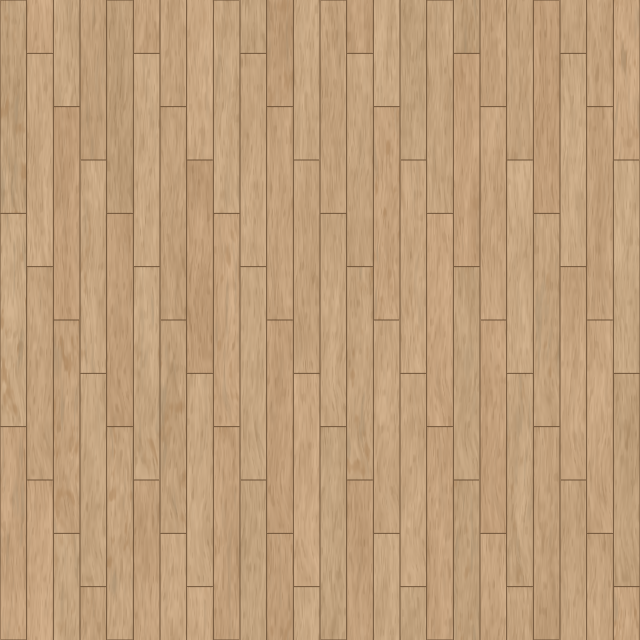
This texture is drawn by a WebGL 2 fragment shader. Its source:

```glsl
#version 300 es
precision highp float;
// Upright oak floor planks, staggered by a quarter length, with fine grain and dark joints.
uniform vec2 u_resolution;
out vec4 fragColor;

#define COLUMNS 24.0
#define ROWS 3.0
#define STAGGER 4.0
#define JOINT_WIDTH 0.0014
#define GRAIN 0.66
#define PLANK_VARIATION 0.24
#define LIGHT_OAK vec3(0.815, 0.685, 0.542)
#define DARK_OAK vec3(0.655, 0.525, 0.383)
#define AMBER vec3(0.670, 0.515, 0.355)
#define GREY_OAK vec3(0.640, 0.555, 0.440)
#define JOINT_COLOR vec3(0.400, 0.295, 0.195)

float hash(vec2 p) {
    vec3 q = fract(p.xyx * vec3(0.1031, 0.1030, 0.0973));
    q += dot(q, q.yzx + 33.33);
    return fract((q.x + q.y) * q.z);
}

float noise(vec2 p) {
    vec2 cell = floor(p), f = fract(p);
    f = f * f * (3.0 - 2.0 * f);
    return mix(mix(hash(cell), hash(cell + vec2(1, 0)), f.x),
               mix(hash(cell + vec2(0, 1)), hash(cell + vec2(1, 1)), f.x), f.y);
}

float fbm(vec2 p) {
    float sum = 0.0, weight = 0.5;
    for (int i = 0; i < 3; i++) {
        sum += weight * noise(p);
        p = p * 2.03 + 17.3;
        weight *= 0.5;
    }
    return sum / 0.875;
}

// Exact share of a pixel covered by a line at distance d from its centre
float lineCoverage(float d, float pixel) {
    float halfWidth = 0.5 * JOINT_WIDTH;
    float overlap = min(d + 0.5 * pixel, halfWidth) - max(d - 0.5 * pixel, -halfWidth);
    return clamp(overlap / pixel, 0.0, 1.0);
}

// Wood of one plank; p is measured in plank widths
vec3 oak(vec2 p, vec2 id) {
    vec2 q = p + id * vec2(7.0, 29.0) + 3.0;
    float tone = hash(id + 11.7), warmth = hash(id + 43.1);
    float figure = smoothstep(0.5, 1.0, hash(id + 71.9));

    // Fibres lean and wander slightly along the plank
    q.x += 0.25 * (noise(vec2(p.x * 1.5, q.y * 0.5)) - 0.5);
    float broad = fbm(q * vec2(2.4, 0.35));
    float fibre = noise(q * vec2(11.0, 0.9));
    float pores = noise(q * vec2(21.0, 3.0));
    float dashes = smoothstep(0.68, 0.90, noise(q * vec2(17.0, 2.2) + 60.0));

    // Arched growth rings on a few planks
    float across = p.x - 0.2 - 0.6 * warmth;
    float arch = p.y * 0.8 + across * across * 9.0 + 1.6 * fbm(q * vec2(1.8, 0.5));
    float rings = sin(6.283 * arch) * figure;
    rings *= smoothstep(0.4, 0.7, noise(q * vec2(0.6, 0.35) + 5.0));

    float shade = 0.72 + PLANK_VARIATION * (tone - 0.5);
    shade += GRAIN * (0.76 * (broad - 0.5) + 0.34 * (fibre - 0.5) + 0.52 * (pores - 0.5));
    shade += 0.07 * rings - 0.24 * dashes;
    vec3 color = mix(DARK_OAK, LIGHT_OAK, clamp(shade, 0.0, 1.1));
    // Some planks lean to orange, others to yellow
    color += (warmth - 0.5) * vec3(0.012, -0.008, -0.010);

    // Amber flecks and thin greyish streaks
    float fleck = smoothstep(0.62, 0.85, fbm(q * vec2(4.0, 1.2) + 40.0));
    float streak = smoothstep(0.58, 0.85, fbm(q * vec2(6.0, 0.6) + 80.0));
    color = mix(color, AMBER, fleck * (0.08 + 0.5 * figure));
    return mix(color, GREY_OAK, streak * (0.12 + 0.35 * figure));
}

void main() {
    vec2 uv = gl_FragCoord.xy / u_resolution;
    vec2 pixel = 1.0 / u_resolution;
    vec2 grid = vec2(COLUMNS, ROWS);

    // Staggered planks with wrapping identity
    vec2 place = uv * grid;
    float column = floor(place.x);
    place.y += mod(column, STAGGER) / STAGGER;
    vec2 id = mod(floor(place), grid);
    vec2 local = fract(place);
    vec3 color = oak(local * vec2(1.0, COLUMNS / ROWS), id);

    // Thin joints around every plank
    vec2 edge = min(local, 1.0 - local) / grid;
    float joint = max(lineCoverage(edge.x, pixel.x), lineCoverage(edge.y, pixel.y));
    fragColor = vec4(mix(color, JOINT_COLOR, joint), 1.0);
}
```
